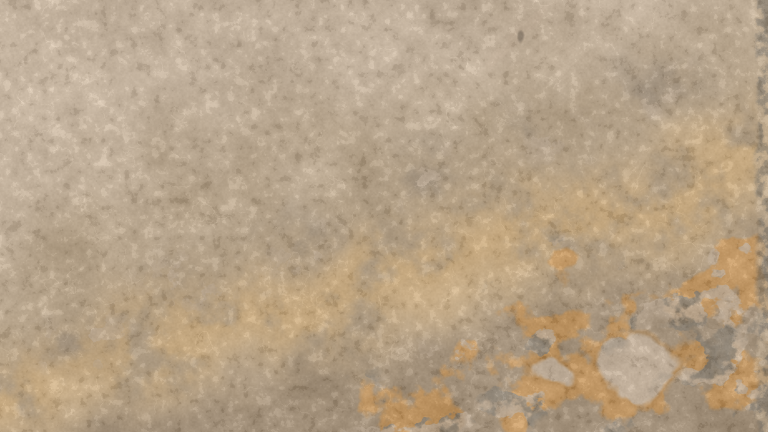
A WebGL 1 fragment shader for this texture:

```glsl
precision highp float;
// Weathered plaster wall: pale wash fading into tan, an ochre diagonal stain,
// grey smudges, and rusty flaking with bare patches in the lower right.
// Layers of fractal noise are masked by soft spots, segments and thresholds.
uniform vec2 u_resolution;

const vec3 PALE   = vec3(0.755, 0.688, 0.608);
const vec3 TAN    = vec3(0.715, 0.642, 0.545);
const vec3 OCHRE  = vec3(0.768, 0.655, 0.495);
const vec3 GREY   = vec3(0.625, 0.555, 0.470);
const vec3 SMUDGE = vec3(0.555, 0.500, 0.435);
const vec3 RUST   = vec3(0.755, 0.580, 0.370);
const vec3 BARE   = vec3(0.735, 0.665, 0.585);
const vec3 SLATE  = vec3(0.540, 0.510, 0.465);

float hash(vec2 p) {
  vec3 q = fract(vec3(p.xyx) * 0.1031);
  q += dot(q, q.yzx + 33.33);
  return fract((q.x + q.y) * q.z);
}

float noise(vec2 p) {
  vec2 i = floor(p), f = fract(p);
  f = f * f * (3.0 - 2.0 * f);
  return mix(mix(hash(i), hash(i + vec2(1.0, 0.0)), f.x),
             mix(hash(i + vec2(0.0, 1.0)), hash(i + vec2(1.0, 1.0)), f.x), f.y);
}

float fbm(vec2 p) {
  float sum = 0.0, amp = 0.5;
  for (int i = 0; i < 5; i++) {
    sum += amp * noise(p);
    p = mat2(1.6, 1.2, -1.2, 1.6) * p + 17.3;
    amp *= 0.5;
  }
  return sum / 0.97;
}

float spot(vec2 p, vec2 centre, vec2 radius) {
  vec2 d = (p - centre) / radius;
  return exp(-dot(d, d));
}

float segmentDist(vec2 p, vec2 a, vec2 b) {
  vec2 d = b - a;
  return length(p - a - d * clamp(dot(p - a, d) / dot(d, d), 0.0, 1.0));
}

float ellipseDist(vec2 p, vec2 centre, vec2 radius) {
  return (length((p - centre) / radius) - 1.0) * min(radius.x, radius.y);
}

// Grey smudges strung along the upper side of the stain
float smudges(vec2 p) {
  float sum = 0.0;
  for (int i = 0; i < 6; i++) {
    float k = float(i);
    vec2 jitter = vec2(hash(vec2(k, 3.0)), hash(vec2(k, 8.0))) - 0.5;
    sum += spot(p, vec2(0.17 + 0.27 * k, 0.23 + 0.113 * k) + 0.05 * jitter, vec2(0.11, 0.075));
  }
  return min(sum, 1.0);
}

// Rust, its flakes and the bare oval patch
vec3 flaking(vec3 col, vec2 p, vec2 q, float ragged) {
  float d = min(segmentDist(q, vec2(0.92, 0.03), vec2(1.27, 0.09)),
                segmentDist(q, vec2(1.27, 0.24), vec2(1.76, 0.41)));
  d = min(d, segmentDist(q, vec2(1.70, 0.15), vec2(1.74, 0.40)) + 0.01);
  float oval = min(ellipseDist(q, vec2(1.49, 0.13), vec2(0.105, 0.078)),
                   ellipseDist(q, vec2(1.29, 0.115), vec2(0.045, 0.026)));
  float field = max(0.055 - d, 0.04 - oval) + (ragged - 0.5) * 0.32;
  float rust = smoothstep(-0.012, 0.022, field);
  col = mix(col, RUST + (ragged - 0.5) * 0.12, rust * 0.88);

  float zone = smoothstep(-0.09, 0.01, field);
  float flake = fbm(p * vec2(12.0, 15.0) + 41.0);
  float tone = smoothstep(0.42, 0.56, fbm(p * 22.0 + 7.0));
  col = mix(col, mix(SLATE, BARE, tone), zone * smoothstep(0.585, 0.625, flake) * 0.85);

  float edge = smoothstep(-0.012, 0.004, oval) * (1.0 - smoothstep(0.004, 0.016, oval));
  col = mix(col, RUST * 0.9, edge * 0.5);
  vec3 patchTone = mix(BARE, SLATE, 0.4 * smoothstep(0.5, 0.7, flake));
  return mix(col, patchTone, 1.0 - smoothstep(-0.008, 0.004, oval));
}

// Broken pale scratch with a dark chip near the top
vec3 scratch(vec3 col, vec2 p, float rough) {
  float d = segmentDist(p, vec2(1.13, 0.85), vec2(1.29, 1.01)) + (rough - 0.5) * 0.045;
  col = mix(col, BARE * 1.04, 0.7 * (1.0 - smoothstep(0.004, 0.012, d)));
  float chip = spot(p, vec2(1.205, 0.915), vec2(0.012, 0.022));
  return mix(col, SMUDGE * 0.9, 0.7 * smoothstep(0.3, 0.7, chip + rough - 0.5));
}

void main() {
  vec2 p = gl_FragCoord.xy / u_resolution.y;
  float right = u_resolution.x / u_resolution.y;
  float broad = fbm(p * 3.2 + 5.0), cloud = fbm(p * 7.0 + 23.0);
  float mottle = fbm(p * 19.0 + 61.0), fine = fbm(p * 58.0 + 9.0);
  vec2 q = p + 0.12 * (vec2(cloud, fbm(p * 7.0 + 80.0)) - 0.5);
  float height = q.y - 0.31 * q.x + 0.16 * (broad - 0.5);

  // Broad washes
  vec3 col = mix(TAN, PALE, smoothstep(0.25, 0.72, height + 0.3 * (cloud - 0.5)));
  col = mix(col, GREY, 0.9 * (1.0 - smoothstep(-0.13, 0.03, height)));
  float stain = exp(-pow((height - 0.085) / 0.115, 2.0));
  col = mix(col, OCHRE, stain * smoothstep(0.25, 0.52, 0.5 * (cloud + mottle)));

  // Smudges with crisp pale flakes
  float soot = smudges(q);
  col = mix(col, SMUDGE, 0.8 * soot * smoothstep(0.36, 0.68, 0.5 * (cloud + mottle)));
  col = mix(col, BARE, 0.65 * soot * smoothstep(0.60, 0.65, fbm(p * 27.0 + 33.0)));

  col = flaking(col, p, q, fbm(p * 10.0 + 52.0));
  col = scratch(col, p, mottle);

  // Speckled right border
  float border = smoothstep(right - 0.035, right - 0.018, p.x + 0.03 * (mottle - 0.5));
  col = mix(col, mix(SLATE, TAN, smoothstep(0.38, 0.58, fine)), 0.65 * border);

  // Surface mottling, hairlines and grain
  col += 0.10 * (cloud - 0.5) + 0.09 * (mottle - 0.5) + 0.10 * (fine - 0.5);
  float hairline = 1.0 - smoothstep(0.0, 0.022, abs(fbm(p * 15.0 + 71.0) - 0.5));
  col += 0.035 * hairline * smoothstep(0.48, 0.62, mottle);
  col += 0.035 * smoothstep(0.64, 0.72, fine) - 0.04 * smoothstep(0.66, 0.76, 1.0 - fine);
  col += 0.03 * (noise(p * 260.0) - 0.5);
  gl_FragColor = vec4(clamp(col, 0.0, 1.0), 1.0);
}
```
